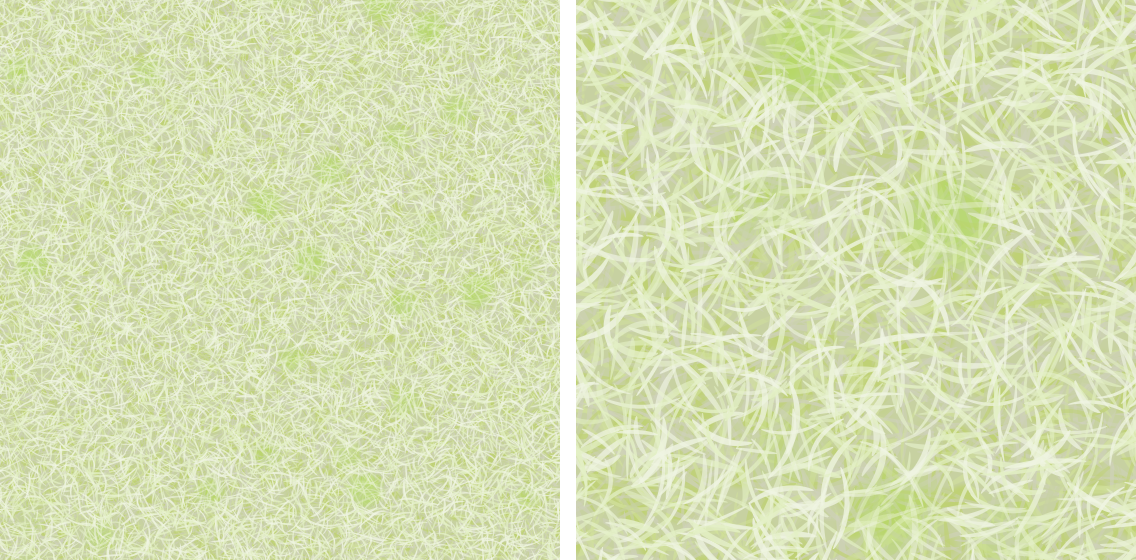
Left: the whole. Right: its middle third, enlarged.
Give the GLSL for this texture, as a Shadertoy shader.

```glsl
// Pale felted grass: short curved fibres, grey-green below and cream to white on top.

const int   UNDER_LAYERS = 12;
const int   OVER_LAYERS  = 8;
const float CELL         = 0.028;              // one fibre per cell and layer
const vec2  HALF_LENGTH  = vec2(0.012, 0.026); // shortest, longest
const vec2  HALF_WIDTH   = vec2(0.0010, 0.0021);
const float BEND         = 0.35;
const float UNDER_ALPHA  = 0.75;
const float OVER_ALPHA   = 0.85;
const float PATCH_SCALE  = 11.0;
const float MOTTLE_SCALE = 55.0;

const vec3 MOSS  = vec3(0.75, 0.82, 0.46);
const vec3 SAGE  = vec3(0.78, 0.82, 0.63);
const vec3 STONE = vec3(0.81, 0.82, 0.73);
const vec3 LIME  = vec3(0.82, 0.88, 0.61);
const vec3 FRESH = vec3(0.70, 0.86, 0.38);
const vec3 CREAM = vec3(0.89, 0.94, 0.77);
const vec3 WHITE = vec3(0.94, 0.96, 0.89);

vec3 hash3(vec3 p) {
    p = fract(p * vec3(0.1031, 0.1030, 0.0973));
    p += dot(p, p.yxz + 33.33);
    return fract((p.xxy + p.yxx) * p.zyx);
}

// Cellular noise: soft round spots, each with its own random strength.
float spots(vec2 p, float seed) {
    vec2 base = floor(p);
    float best = 0.0;
    for (int j = -1; j <= 1; j++)
    for (int i = -1; i <= 1; i++) {
        vec2 id = base + vec2(i, j);
        vec3 h = hash3(vec3(id, seed));
        float spot = smoothstep(0.85, 0.1, length(p - id - h.xy));
        best = max(best, spot * h.z);
    }
    return best;
}

// Coverage of a bent, tapered fibre centred on the origin.
float fibre(vec2 p, float angle, float halfLen, float halfWidth, float bend, float px) {
    float c = cos(angle), s = sin(angle);
    p = vec2(c * p.x + s * p.y, c * p.y - s * p.x);
    float t = p.x / halfLen;
    float slope = 2.0 * bend * t;
    float d = abs(p.y - bend * halfLen * (t * t - 0.3)) / sqrt(1.0 + slope * slope);
    float w = halfWidth * sqrt(max(0.0, 1.0 - t * t));
    return clamp((w - d) / px + 0.5, 0.0, 1.0) * min(1.0, 2.0 * w / px);
}

vec3 underColor(float pick, float fresh) {
    vec3 c = pick < 0.42 ? STONE : pick < 0.66 ? SAGE : pick < 0.90 ? LIME : MOSS;
    return mix(c, FRESH, 0.45 * fresh);
}

void mainImage(out vec4 fragColor, in vec2 fragCoord) {
    float px = 1.0 / iResolution.y;
    vec2 uv = fragCoord * px;

    // Ground: sage mottled with moss, with a few fresh green patches
    float fresh = smoothstep(0.55, 1.0, spots(uv * PATCH_SCALE, 91.0));
    float mottle = smoothstep(0.15, 0.7, spots(uv * MOTTLE_SCALE, 57.0));
    vec3 color = mix(SAGE, MOSS, mottle);
    color = mix(color, FRESH, 0.7 * fresh);

    // Fibres: every layer has its own rotated and shifted grid
    for (int layer = 0; layer < UNDER_LAYERS + OVER_LAYERS; layer++) {
        bool over = layer >= UNDER_LAYERS;
        float seed = float(layer) * 7.0 + 3.0;
        float turn = float(layer) * 2.4;
        float c = cos(turn), s = sin(turn);
        vec2 p = mat2(c, s, -s, c) * uv / CELL + 80.0 + 20.0 * hash3(vec3(seed)).xy;
        vec2 base = floor(p);

        for (int j = -1; j <= 1; j++)
        for (int i = -1; i <= 1; i++) {
            vec2 id = base + vec2(i, j);
            vec3 place = hash3(vec3(id, seed));
            vec3 shape = hash3(vec3(id.yx, seed + 211.0));
            vec3 look = hash3(vec3(id, seed + 419.0));

            float halfLen = mix(HALF_LENGTH.x, HALF_LENGTH.y, shape.x);
            float halfWidth = mix(HALF_WIDTH.x, HALF_WIDTH.y, shape.y * shape.y);
            float bend = BEND * (2.0 * shape.z - 1.0);
            float cover = fibre((p - id - place.xy) * CELL, place.z * 6.2832,
                                halfLen, halfWidth, bend, px);

            vec3 tint = over ? mix(CREAM, WHITE, smoothstep(0.25, 0.75, look.x))
                             : underColor(look.x, fresh);
            float alpha = over ? OVER_ALPHA * (1.0 - 0.4 * fresh) : UNDER_ALPHA;
            color = mix(color, tint, cover * alpha * mix(0.65, 1.0, look.y));
        }
    }
    fragColor = vec4(color, 1.0);
}
```
